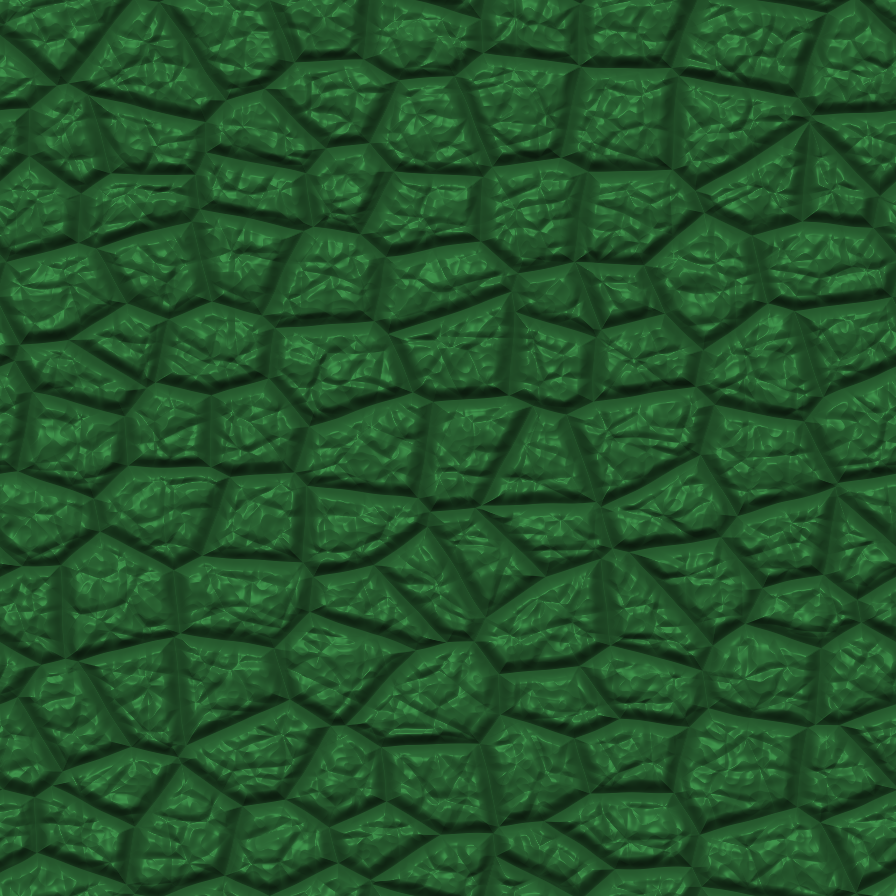
Write a WebGL 2 fragment shader that draws this texture.

```glsl
#version 300 es
precision highp float;

uniform vec2 u_resolution;
out vec4 fragColor;

vec2 hash(vec2 cell, float seed) {
    vec3 q = fract(cell.xyx * vec3(0.1031, 0.1030, 0.0973) + seed * 0.137);
    q += dot(q, q.yzx + 33.33);
    return fract((q.xx + q.yz) * q.zy);
}

// Gradient noise that wraps after "period" lattice steps
float cornerSlope(vec2 cell, vec2 corner, vec2 local, float period) {
    float angle = 6.2832 * hash(mod(cell + corner, period), 7.0).x;
    return dot(vec2(cos(angle), sin(angle)), local - corner);
}

float gradientNoise(vec2 p, float period) {
    p *= period;
    vec2 cell = floor(p), f = p - cell;
    vec2 u = f * f * f * (f * (f * 6.0 - 15.0) + 10.0);
    float low = mix(cornerSlope(cell, vec2(0, 0), f, period),
                    cornerSlope(cell, vec2(1, 0), f, period), u.x);
    float high = mix(cornerSlope(cell, vec2(0, 1), f, period),
                     cornerSlope(cell, vec2(1, 1), f, period), u.x);
    return mix(low, high, u.y);
}

// Wrapping Voronoi: x = distance to border, y = distance to seed, z = random per cell
vec3 voronoi(vec2 p, vec2 grid, float seed) {
    p *= grid;
    vec2 cell = floor(p), f = p - cell;
    vec2 nearest = vec2(0), toNearest = vec2(8);
    for (int y = -1; y <= 1; y++)
    for (int x = -1; x <= 1; x++) {
        vec2 o = vec2(x, y);
        vec2 r = o + 0.06 + 0.88 * hash(mod(cell + o, grid), seed) - f;
        if (dot(r, r) < dot(toNearest, toNearest)) {
            toNearest = r;
            nearest = o;
        }
    }
    float border = 8.0;
    for (int y = -2; y <= 2; y++)
    for (int x = -2; x <= 2; x++) {
        vec2 o = nearest + vec2(x, y);
        vec2 r = o + 0.06 + 0.88 * hash(mod(cell + o, grid), seed) - f;
        vec2 across = r - toNearest;
        if (dot(across, across) > 0.0001)
            border = min(border, dot(0.5 * (r + toNearest), normalize(across)));
    }
    float random = hash(mod(cell + nearest, grid), seed + 3.0).x;
    return vec3(border, length(toNearest), random);
}

// x = height of the hide, y = how far up on a scale the point lies
vec2 hide(vec2 p) {
    vec2 warp = vec2(gradientNoise(p, 18.0), gradientNoise(p + 0.37, 18.0));
    vec3 scale = voronoi(p + 0.003 * warp, vec2(9, 11), 1.0);
    float fold = voronoi(p + 0.006 * warp, vec2(12, 13), 2.0).x;
    vec3 facet = voronoi(p + 0.012 * warp, vec2(25, 28), 5.0);
    float plateau = smoothstep(0.0, 0.16, scale.x);

    // Bevelled scales with a soft dome
    float height = 0.0082 * smoothstep(-0.05, 0.16, scale.x);
    height += 0.004 * smoothstep(0.0, 0.5, scale.x);

    // Secondary folds, small facets and crumpled skin
    float detail = 0.0030 * smoothstep(-0.03, 0.11, fold);
    detail += 0.0024 * smoothstep(-0.05, 0.28, facet.x);
    detail += 0.0014 * facet.z * smoothstep(0.0, 0.22, facet.x);
    detail += 0.0050 * gradientNoise(p + 0.004 * warp, 34.0);
    detail -= 0.0022 * abs(gradientNoise(p + 0.19, 62.0));

    // Pits in the middle of some scales
    detail -= 0.0045 * step(0.72, scale.z) * exp(-70.0 * scale.y * scale.y);

    return vec2(height + detail * mix(0.12, 1.0, plateau), plateau);
}

void main() {
    vec2 p = gl_FragCoord.xy / u_resolution;
    float e = 0.0013;
    vec2 here = hide(p);
    vec2 slope = vec2(hide(p + vec2(e, 0)).x, hide(p + vec2(0, e)).x) - here.x;
    vec3 normal = normalize(vec3(-slope / e, 1.0));

    // Light from above, with a waxy gloss on the raised skin
    vec3 light = normalize(vec3(-0.10, 0.55, 0.83));
    vec3 halfway = normalize(light + vec3(0, 0, 1));
    float diffuse = max(dot(normal, light), 0.0);
    float gloss = pow(max(dot(normal, halfway), 0.0), 60.0);

    float shade = (0.12 + 0.30 * diffuse) * mix(0.82, 1.0, here.y);
    shade += 0.17 * gloss * mix(0.1, 1.0, here.y);
    fragColor = vec4(shade * vec3(0.425, 1.0, 0.51), 1.0);
}
```
